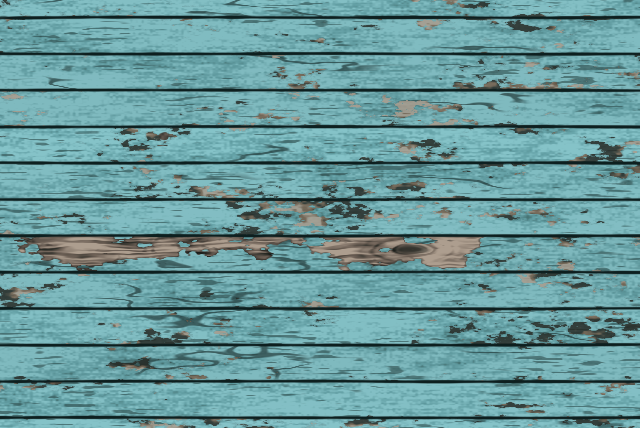
A WebGL 1 fragment shader for this texture:

```glsl
precision highp float;
// Weathered horizontal boards in flaking turquoise paint.
// Rows come from a fixed pitch; stretched value noise gives each row its own
// grain, cracks and chips, and one row has peeled back to knotted bare wood.

uniform vec2 u_resolution;

// Layout, in canvas heights
const float PITCH = 0.0850;
const float FIRST_SEAM = 0.0410;
const float SEAM_HALF = 0.0023;
// Wear
const float CHIP_LEVEL = 0.71;
const float CLUSTERING = 0.50;
const float CRACK_LEVEL = 0.76;
const float PEELED_ROW = 6.0;
const float SCUFFED_ROW = 2.0;
const float KNOT_ROW = 3.0;
// Colours
const vec3 PAINT_LIGHT = vec3(0.51, 0.745, 0.765);
const vec3 PAINT_MID = vec3(0.38, 0.615, 0.635);
const vec3 PAINT_DEEP = vec3(0.26, 0.43, 0.43);
const vec3 GAP = vec3(0.05, 0.12, 0.12);
const vec3 WOOD_PALE = vec3(0.68, 0.62, 0.56);
const vec3 WOOD_BROWN = vec3(0.42, 0.37, 0.33);
const vec3 WOOD_DARK = vec3(0.15, 0.16, 0.14);
const vec3 RUST = vec3(0.47, 0.37, 0.29);

float hash(vec2 p) {
  vec3 q = fract(p.xyx * 0.1031);
  q += dot(q, q.yzx + 33.33);
  return fract((q.x + q.y) * q.z);
}

float noise(vec2 p) {
  vec2 i = floor(p), f = fract(p);
  f = f * f * (3.0 - 2.0 * f);
  return mix(mix(hash(i), hash(i + vec2(1.0, 0.0)), f.x),
             mix(hash(i + vec2(0.0, 1.0)), hash(i + 1.0), f.x), f.y);
}

float fbm(vec2 p) {
  float sum = 0.0, amp = 0.54;
  for (int k = 0; k < 4; k++) {
    sum += amp * noise(p);
    p = p * 2.03 + 19.7;
    amp *= 0.5;
  }
  return sum;
}

float bump(float x, float centre, float width) {
  float d = (x - centre) / width;
  return exp(-d * d);
}

// Painted surface: broad fading plus fine brushed grain
vec3 paintColor(vec2 p) {
  float grain = noise(p * vec2(22.0, 230.0));
  float fade = fbm(p * vec2(4.0, 20.0));
  float speck = noise(p * vec2(150.0, 260.0));
  float tone = 0.26 * grain + 0.50 * fade + 0.24 * speck;
  vec3 c = mix(PAINT_MID, PAINT_LIGHT, smoothstep(0.32, 0.60, tone));
  return mix(PAINT_DEEP, c, smoothstep(0.12, 0.36, tone));
}

// Bare wood: fine fibres that bend into broken rings round a knot
vec3 woodColor(vec2 p, vec2 toKnot) {
  float warp = fbm(p * vec2(9.0, 40.0));
  float ring = length(toKnot * vec2(0.30, 1.0)) + 0.016 * (warp - 0.5);
  float fibres = noise(vec2(p.x * 12.0, p.y * 260.0 + warp * 5.0));
  float rings = noise(vec2(ring * 330.0, p.x * 14.0));
  float nearKnot = 1.0 - smoothstep(0.012, 0.050, ring);
  float patches = fbm(p * vec2(11.0, 26.0) + 31.0);
  float tone = 0.45 * mix(fibres, rings, 0.8 * nearKnot) + 0.55 * patches - 0.06 * nearKnot;
  vec3 c = mix(WOOD_BROWN, WOOD_PALE, smoothstep(0.38, 0.68, tone));
  c = mix(WOOD_DARK, c, smoothstep(0.20, 0.44, tone));
  return mix(c, WOOD_DARK, 0.75 * (1.0 - smoothstep(0.003, 0.015, ring)));
}

void main() {
  vec2 uv = gl_FragCoord.xy / u_resolution;
  float px = 1.0 / u_resolution.y;
  float aspect = u_resolution.x / u_resolution.y;
  vec2 pos = vec2(uv.x * aspect, 1.0 - uv.y);

  // Board index and position across it, top to bottom
  float rowPos = (pos.y - FIRST_SEAM) / PITCH;
  rowPos += 0.025 * (noise(vec2(pos.x * 4.0, floor(rowPos + 0.5) * 9.1)) - 0.5);
  float row = floor(rowPos), across = fract(rowPos);
  float edge = min(across, 1.0 - across) * PITCH;
  vec2 p = vec2(pos.x + row * 17.3 + 40.0, pos.y + 3.0);

  vec3 color = paintColor(p) * (0.97 + 0.06 * hash(vec2(row + 5.0, 2.7)));

  // Short hairlines along the grain, and a few long wandering cracks
  float hair = noise(vec2(p.x * 24.0, p.y * 250.0 + 2.0 * noise(p * 12.0)));
  hair *= 0.65 + 0.55 * noise(p * vec2(5.0, 25.0));
  color = mix(color, PAINT_DEEP * 0.75, 0.65 * smoothstep(CRACK_LEVEL, CRACK_LEVEL + 0.14, hair));
  float split = abs(fbm(p * vec2(2.6, 15.0) + 3.0) - 0.5);
  float splitHere = smoothstep(0.60, 0.75, noise(p * vec2(3.5, 14.0) + 11.0));
  color = mix(color, PAINT_DEEP * 0.6, 0.75 * splitHere * (1.0 - smoothstep(0.006, 0.022, split)));

  // Small flakes gather in clusters and along board edges
  float isScuffed = 1.0 - step(0.5, abs(row - SCUFFED_ROW));
  float isPeeled = 1.0 - step(0.5, abs(row - PEELED_ROW));
  float scuff = isScuffed * (bump(uv.x, 0.05, 0.05) + bump(uv.x, 0.47, 0.13));
  float streak = noise(p * vec2(14.0, 230.0) + 5.0);
  float cluster = noise(vec2(p.x * 4.5, p.y * 20.0)) - 0.5;
  float flake = 0.62 * fbm(p * vec2(52.0, 135.0)) + 0.38 * noise(p * vec2(24.0, 75.0));
  float wear = flake + CLUSTERING * cluster + scuff * (0.34 * streak - 0.06);
  wear += 0.06 * (1.0 - smoothstep(0.0, 0.008, edge));
  float chip = smoothstep(CHIP_LEVEL, CHIP_LEVEL + 0.07, wear);
  float kind = noise(p * vec2(13.0, 45.0) + 7.0) + 0.4 * scuff;
  kind += 0.3 * (noise(p * vec2(90.0, 200.0)) - 0.5);
  vec3 chipColor = mix(WOOD_DARK, RUST, smoothstep(0.42, 0.62, kind));
  chipColor = mix(chipColor, WOOD_PALE, smoothstep(0.62, 0.80, kind));
  color *= 1.0 - 0.10 * smoothstep(CHIP_LEVEL - 0.08, CHIP_LEVEL, wear);
  color = mix(color, chipColor, 0.82 * chip);

  // Large peel with a ragged, shadowed lip and islands of paint left on it
  float depth = mix(0.40, 0.90, smoothstep(0.47, 0.56, uv.x)) + 0.50 * bump(uv.x, 0.14, 0.06);
  depth -= 1.3 * smoothstep(0.71, 0.79, uv.x) + 0.8 * (1.0 - smoothstep(0.0, 0.04, uv.x));
  float peel = depth - across + 1.1 * (fbm(p * vec2(17.0, 42.0)) - 0.5);
  peel = min(peel, 2.2 * (0.69 - fbm(p * vec2(13.0, 48.0) + 71.0)));
  peel += 0.16 * (noise(p * vec2(80.0, 150.0)) - 0.5);
  vec2 toKnot = vec2(pos.x - 0.645 * aspect, (across - 0.38) * PITCH);
  vec3 wood = woodColor(p, toKnot) * (0.62 + 0.38 * smoothstep(0.0, 0.14, peel));
  color = mix(color, wood, isPeeled * smoothstep(-0.03, 0.03, peel));

  // Small painted-over knot
  float isKnot = 1.0 - step(0.5, abs(row - KNOT_ROW));
  float knot = length(vec2(pos.x - 0.255 * aspect, (across - 0.25) * PITCH * 1.3));
  knot += 0.008 * (noise(p * 90.0) - 0.5);
  vec3 knotColor = mix(WOOD_DARK, WOOD_BROWN, noise(p * 150.0));
  color = mix(color, knotColor, isKnot * (1.0 - smoothstep(0.010, 0.015, knot)));

  // Rounded edges and dark seams
  color *= 1.0 - 0.25 * (1.0 - smoothstep(0.002, 0.006, edge));
  float gap = SEAM_HALF * (0.60 + 0.8 * noise(vec2(pos.x * 22.0, floor(rowPos + 0.5) * 5.3)));
  color = mix(GAP, color, smoothstep(gap - 0.5 * px, gap + px, edge));

  gl_FragColor = vec4(color, 1.0);
}
```
